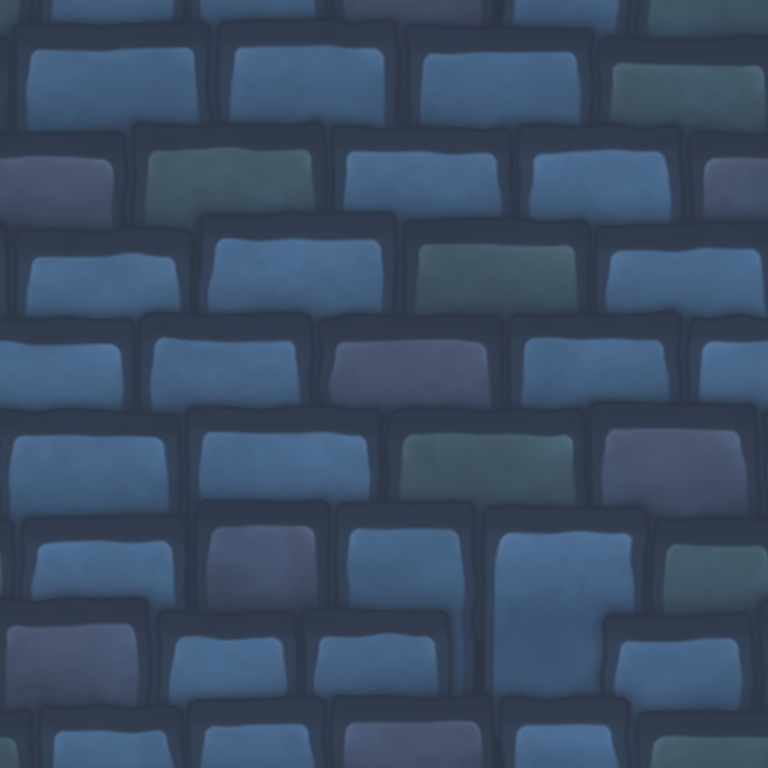
This texture is drawn by a WebGL 1 fragment shader. Its source:

```glsl
precision highp float;
// Seamless hand-painted wall of overlapping blue stone bricks with green and purple accents.

uniform vec2 u_resolution;

const float ROWS = 8.0;
const float ROW_SHIFT = 0.7;       // height of the first row's top, in rows
const float EDGE_JITTER = 0.16;    // in columns
const float TOP_JITTER = 0.026;
const float JOINT = 0.004;         // half gap between neighbours
const float RIM_TOP = 0.034;
const float RIM_SIDE = 0.016;
const float BRICK_DEPTH = 0.30;    // hidden length below the top
const float SHADOW_REACH = 0.009;
const float WOBBLE = 0.007;

// Per-row layout, counted from the bottom; -1 means no accent brick
const vec4 PHASE_LOW = vec4(0.035, -0.005, 0.035, 0.005);
const vec4 PHASE_HIGH = vec4(0.16, 0.007, 0.16, 0.026);
const vec4 GREEN_LOW = vec4(4.0, -1.0, 4.0, 2.0);
const vec4 GREEN_HIGH = vec4(-1.0, 2.0, 0.0, 3.0);
const vec4 PURPLE_LOW = vec4(2.0, 0.0, 1.0, 3.0);
const vec4 PURPLE_HIGH = vec4(1.0, -1.0, 3.0, -1.0);
const vec2 MISSING = vec2(3.0, 1.0); // column and row left empty

const vec3 MORTAR = vec3(0.175, 0.208, 0.268);
const vec3 RIM = vec3(0.188, 0.222, 0.285);
const vec3 BLUE = vec3(0.268, 0.378, 0.505);
const vec3 GREEN = vec3(0.250, 0.330, 0.375);
const vec3 PURPLE = vec3(0.272, 0.310, 0.405);
const vec3 GLINT = vec3(0.37, 0.49, 0.62);

float hash(vec2 p) {
  return fract(sin(dot(p, vec2(127.1, 311.7))) * 43758.5453);
}

// Value noise that repeats once per canvas
float noise(vec2 uv, vec2 cells) {
  vec2 p = uv * cells, i = floor(p), f = fract(p);
  f = f * f * (3.0 - 2.0 * f);
  vec2 a = mod(i, cells), b = mod(i + 1.0, cells);
  return mix(mix(hash(a), hash(vec2(b.x, a.y)), f.x),
             mix(hash(vec2(a.x, b.y)), hash(b), f.x), f.y);
}

float pick(vec4 low, vec4 high, float i) {
  vec4 k = vec4(0.0, 1.0, 2.0, 3.0);
  return dot(low, vec4(equal(k, vec4(i)))) + dot(high, vec4(equal(k + 4.0, vec4(i))));
}

float roundBox(vec2 p, vec2 halfSize, float radius) {
  vec2 q = abs(p) - halfSize + radius;
  return length(max(q, 0.0)) + min(max(q.x, q.y), 0.0) - radius;
}

float columnEdge(float column, float row, float count, float phase) {
  float jitter = hash(vec2(mod(column, count) + 3.0, row + 17.0)) - 0.5;
  return phase + (column + EDGE_JITTER * jitter) / count;
}

// Paints one brick, with its contact shadow, over what lies behind it
vec3 paintBrick(vec3 behind, vec2 p, float halfWidth, vec3 stone, float strokes, float px) {
  float depth = -p.y;
  vec2 q = p + vec2(0.0, BRICK_DEPTH * 0.5);
  float body = roundBox(q, vec2(halfWidth, BRICK_DEPTH * 0.5), 0.014);
  float faceHalf = halfWidth - RIM_SIDE - 0.005 * (1.0 - smoothstep(RIM_TOP, 0.10, depth));
  float face = roundBox(q + vec2(0.0, RIM_TOP), vec2(faceHalf, BRICK_DEPTH * 0.5), 0.013);

  // Rim: dark along the top, lighter down the sides, outlined
  float side = smoothstep(0.020, 0.045, depth);
  vec3 rim = mix(RIM, stone, 0.06 + 0.17 * side + 0.10 * (strokes - 0.5));
  rim = mix(rim, MORTAR, 0.8 * smoothstep(-0.007, 0.0, body));

  // Face: brushed tone, darker below, bright upper edge and corners
  float fall = smoothstep(0.04, 0.15, depth);
  vec3 tone = stone * (1.05 - 0.16 * fall + 0.16 * (strokes - 0.5));
  float corner = smoothstep(0.6, 1.0, abs(p.x) / faceHalf);
  float upper = 1.0 - smoothstep(RIM_TOP + 0.008, RIM_TOP + 0.045, depth);
  float glint = exp(min(face, 0.0) / 0.006) * upper * (0.25 + 0.5 * corner) * (0.4 + strokes);
  tone = mix(tone, mix(GLINT, stone * 1.3, 0.5), clamp(glint, 0.0, 1.0));

  float soft = max(0.0035, px);
  vec3 brick = mix(rim, tone, 1.0 - smoothstep(-soft, soft, face));
  float shadow = 0.85 * exp(-max(body, 0.0) / SHADOW_REACH);
  float edge = max(0.002, px);
  return mix(mix(behind, MORTAR, shadow), brick, 1.0 - smoothstep(-edge, edge, body));
}

void main() {
  vec2 uv = gl_FragCoord.xy / u_resolution;
  float px = 1.0 / min(u_resolution.x, u_resolution.y);

  // Hand-drawn wobble and brush strokes
  vec2 warp = vec2(noise(uv, vec2(26.0)), noise(uv + 0.37, vec2(24.0))) - 0.5;
  vec2 pos = uv + WOBBLE * warp;
  float strokes = 0.5 * noise(pos, vec2(14.0, 20.0)) + 0.3 * noise(pos + warp * 0.02, vec2(34.0, 48.0))
                + 0.2 * noise(pos, vec2(70.0, 90.0));
  float patches = smoothstep(0.45, 0.8, noise(pos + 0.21, vec2(16.0, 22.0)));

  // Upper rows first, so that lower rows overlap them
  vec3 color = MORTAR;
  float baseRow = floor(pos.y * ROWS - ROW_SHIFT);
  for (int k = 0; k < 4; k++) {
    float level = baseRow + 3.0 - float(k);
    float row = mod(level, ROWS);
    float count = row < 2.5 ? 5.0 : 4.0;
    float phase = pick(PHASE_LOW, PHASE_HIGH, row);
    float here = floor((pos.x - phase) * count);
    for (int j = -1; j <= 1; j++) {
      float column = here + float(j);
      vec2 id = vec2(mod(column, count), row);
      if (distance(id, MISSING) < 0.5) continue;
      float left = columnEdge(column, row, count, phase) + JOINT * (0.4 + hash(id + 5.0));
      float right = columnEdge(column + 1.0, row, count, phase) - JOINT * (0.4 + hash(id + 9.0));
      float top = (level + ROW_SHIFT) / ROWS + TOP_JITTER * (hash(id + 31.0) - 0.5);
      vec3 stone = BLUE * (0.97 + 0.06 * hash(id + 43.0));
      if (abs(id.x - pick(GREEN_LOW, GREEN_HIGH, row)) < 0.5) stone = mix(GREEN, BLUE, 0.25 * patches);
      if (abs(id.x - pick(PURPLE_LOW, PURPLE_HIGH, row)) < 0.5) stone = mix(PURPLE, BLUE, 0.25 * patches);
      vec2 local = pos - vec2(0.5 * (left + right), top);
      color = paintBrick(color, local, 0.5 * (right - left), stone, strokes, px);
    }
  }
  gl_FragColor = vec4(color, 1.0);
}
```
